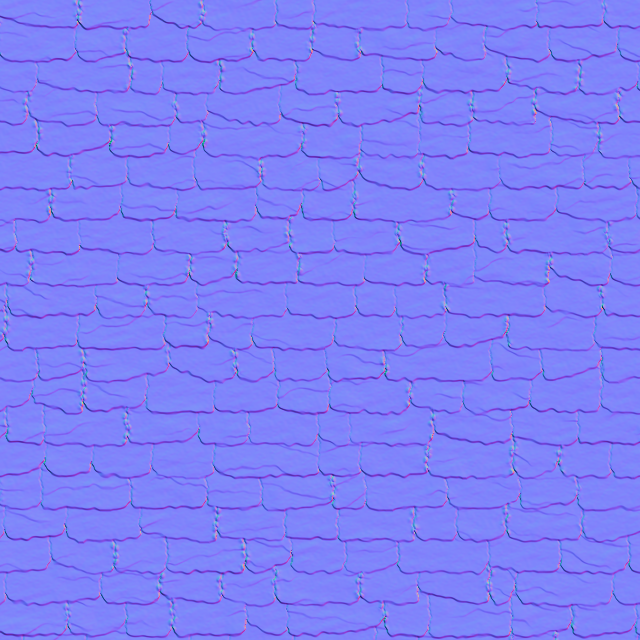
This texture map is drawn by a Shadertoy shader. Its source:

```glsl
// Tangent-space normal map of a wall of overlapping split-stone courses.
// A height field is built from jittered slabs with ragged lower edges, joints,
// ledges and grain; its central differences are then encoded as colour.

const float ROWS = 20.0;          // courses up the canvas
const float COLS = 10.0;          // average stones per course
const float JITTER = 0.76;        // spread of the joints, in stone widths
const float SLOPE = 0.037;        // backward lean of each slab
const float EDGE_WIDTH = 0.0021;  // half width of the lower edge
const float EDGE_WAVE = 0.055;    // raggedness of the lower edge, in courses
const float LIFT = 0.36;          // highest broken corner, in courses
const float CORNER = 0.30;        // rounding of the lower corners
const float JOINT_WIDTH = 0.0030;
const float JOINT_DEPTH = 0.0010;
const float LUMP = 0.0019;        // mortar beads along the joints
const float LEDGE = 0.0009;       // chipped steps across the faces
const float GRAIN = 0.00050;
const float SAMPLE_STEP = 0.0011; // reach of the slope measurement
const float BLUE_TOP = 0.985;
const float BLUE_FALL = 0.62;     // loss of blue on steep parts
const float SIDE_LEAN = 0.28;     // leftward lean of downward faces

float hash(vec2 p) {
    vec3 q = fract(p.xyx * 0.1031);
    q += dot(q, q.yzx + 33.33);
    return fract((q.x + q.y) * q.z);
}

float valueNoise(vec2 p) {
    vec2 i = floor(p), f = fract(p);
    f = f * f * (3.0 - 2.0 * f);
    float low = mix(hash(i), hash(i + vec2(1, 0)), f.x);
    float high = mix(hash(i + vec2(0, 1)), hash(i + vec2(1, 1)), f.x);
    return mix(low, high, f.y);
}

// Distance to the nearest scattered point.
float cellular(vec2 p) {
    vec2 i = floor(p), f = fract(p);
    float nearest = 2.0;
    for (int y = -1; y <= 1; y++)
        for (int x = -1; x <= 1; x++) {
            vec2 o = vec2(x, y);
            vec2 c = i + o;
            vec2 site = o + vec2(hash(c), hash(c + 57.0));
            nearest = min(nearest, length(site - f));
        }
    return nearest;
}

float waves(float t, float phase) {
    return 0.5 * sin(t + phase) + 0.3 * sin(2.3 * t + 1.7 * phase)
         + 0.2 * sin(5.1 * t + 2.9 * phase);
}

float jointAt(float i, float row) {
    return i + JITTER * (hash(vec2(i, row)) - 0.5);
}

// Height of one course; cover is 1 above its ragged lower edge.
float courseHeight(vec2 p, float row, float bead, float rough, out float cover) {
    float f = p.y * ROWS - row;
    float x = p.x * COLS + hash(vec2(row, 91.0))
            + 0.025 * waves(p.y * 130.0, row * 3.1);

    // Find the stone between two jittered joints.
    float id = floor(x);
    if (x < jointAt(id, row)) id -= 1.0;
    else if (x >= jointAt(id + 1.0, row)) id += 1.0;
    float left = jointAt(id, row), right = jointAt(id + 1.0, row);
    float u = (x - left) / (right - left);
    float side = min(x - left, right - x) / COLS;
    float jointSeed = hash(vec2(id + step(0.5, u), row + 40.0));
    vec2 key = vec2(id, row);
    float a = hash(key + 17.3), b = hash(key + 35.7), c = hash(key + 71.9);

    // Lower edge with a broken end, rounded corners and chips.
    float broken = smoothstep(0.25, 1.0, c > 0.5 ? u : 1.0 - u);
    float edge = 0.09 + 0.07 * a * a + LIFT * b * b * b * broken
               + CORNER * (0.4 + c) * exp(-side / 0.0045)
               + EDGE_WAVE * waves(p.x * 55.0, a * 40.0) + 0.10 * (rough - 0.5);
    edge = max(edge, 0.05);
    cover = smoothstep(-EDGE_WIDTH, EDGE_WIDTH, (f - edge) / ROWS);

    // Slab, joint groove and mortar beads.
    float h = -SLOPE * f / ROWS + 0.0005 * (a - 0.5);
    h -= JOINT_DEPTH * (0.35 + 0.8 * jointSeed) * (1.0 - smoothstep(0.0, JOINT_WIDTH, side));
    float nearJoint = exp(-side * side / 0.00003);
    h += LUMP * bead * nearJoint * smoothstep(0.45, 0.75, jointSeed);

    // Slanted ledges that rise sharply and fade upward.
    float q = 1.3 * f + 1.5 * (c - 0.5) * u + 0.28 * waves(p.x * 24.0, b * 50.0);
    float t = fract(q + a + 0.12 * rough);
    float worn = smoothstep(0.38, 0.8, valueNoise(p * vec2(17.0, 26.0) + a * 9.0));
    return h + LEDGE * worn * smoothstep(0.0, 0.11, t) * (1.0 - t);
}

float wallHeight(vec2 p) {
    float row = floor(p.y * ROWS);
    float rough = valueNoise(p * 95.0);
    float bead = smoothstep(0.55, 0.1, cellular(p * 85.0));
    float cover, unused;
    float upper = courseHeight(p, row, bead, rough, cover);
    float lower = courseHeight(p, row - 1.0, bead, rough, unused);

    // Slanted fibres and fine pitting.
    vec2 s = vec2(p.x + 0.4 * p.y, p.y - 0.3 * p.x);
    float grain = valueNoise(s * vec2(42.0, 105.0)) + 0.32 * valueNoise(s * vec2(190.0, 270.0));
    return mix(lower, upper, cover) + GRAIN * grain;
}

void mainImage(out vec4 fragColor, in vec2 fragCoord) {
    vec2 p = fragCoord / iResolution.y;
    vec2 e = vec2(SAMPLE_STEP, 0.0);
    vec2 rise = vec2(wallHeight(p + e.xy) - wallHeight(p - e.xy),
                     wallHeight(p + e.yx) - wallHeight(p - e.yx)) / (2.0 * SAMPLE_STEP);
    vec2 n = normalize(vec3(-rise, 1.0)).xy;
    n.x += SIDE_LEAN * min(n.y, 0.0);
    float blue = BLUE_TOP - BLUE_FALL * dot(n, n);
    fragColor = vec4(0.5 + 0.5 * n, blue, 1.0);
}
```
